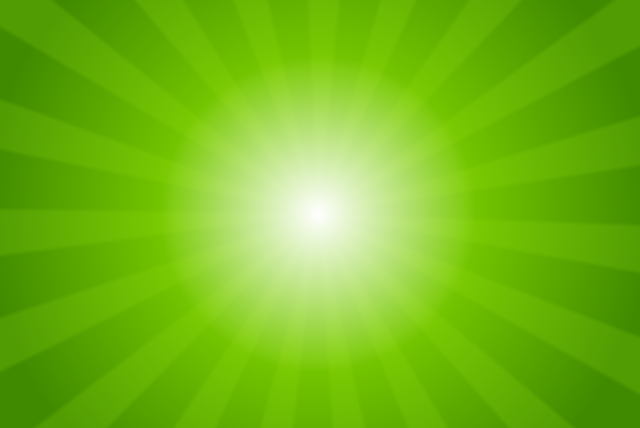
Write a WebGL 1 fragment shader that draws this background.

```glsl
precision highp float;

uniform vec2 u_resolution;

// Lengths are in canvas heights, angles in radians
const vec2 CENTER = vec2(0.4974, 0.5);
const float RAY_COUNT = 19.0;
const float RAY_ANGLE = 3.199;
const float RAY_FILL = 0.44;
const float RAY_SOFTNESS = 0.007;
const float RAY_STRENGTH = 0.2;
const float GLOW_RADIUS = 0.37;
const float SHADE_START = 0.34;
const float SHADE_END = 0.78;

const vec3 BRIGHT_GREEN = vec3(0.465, 0.785, 0.0);
const vec3 DEEP_GREEN = vec3(0.25, 0.54, 0.0);
const vec3 RAY_GREEN = vec3(0.58, 0.87, 0.05);
const vec3 GLOW_WHITE = vec3(1.0);

const float TAU = 6.2831853;

// Coverage of evenly spaced wedges around the center
float rayMask(vec2 p, float radius) {
    float spacing = TAU / RAY_COUNT;
    float angle = atan(p.y, p.x + 1e-5) - RAY_ANGLE;
    float offset = abs(mod(angle + 0.5 * spacing, spacing) - 0.5 * spacing);
    float edge = (offset - 0.5 * RAY_FILL * spacing) * radius;
    return 1.0 - smoothstep(-RAY_SOFTNESS, RAY_SOFTNESS, edge);
}

void main() {
    vec2 p = (gl_FragCoord.xy - CENTER * u_resolution) / u_resolution.y;
    float radius = length(p);

    // Green field darkening outward
    float shade = clamp((radius - SHADE_START) / (SHADE_END - SHADE_START), 0.0, 1.0);
    vec3 color = mix(BRIGHT_GREEN, DEEP_GREEN, shade);

    // Translucent rays
    color = mix(color, RAY_GREEN, RAY_STRENGTH * rayMask(p, radius));

    // White central glow
    float glow = clamp(1.0 - radius / GLOW_RADIUS, 0.0, 1.0);
    color = mix(color, GLOW_WHITE, glow);

    gl_FragColor = vec4(color, 1.0);
}
```
